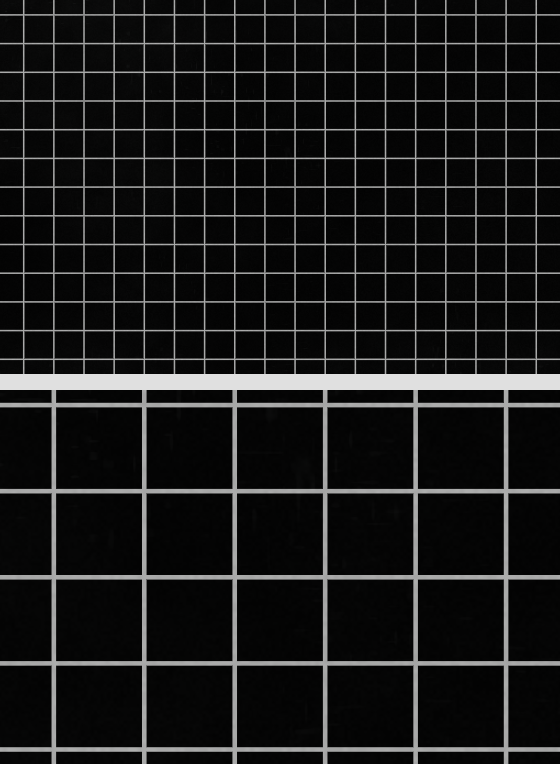
Top, the full canvas; bottom, a detail of the centre.
Reproduce this pattern procedurally as a WebGL 1 fragment shader.

```glsl
precision highp float;

// A pale, thin-ruled grid of slightly wide cells on a worn black board.
// The rules are box-filtered bands repeated along each axis; the wear is
// layered value noise: broad clouds, fine grain, dusty patches, scratches.

uniform vec2 u_resolution;

const vec2 BOARD = vec2(1.5, 1.0);          // board size, height = 1
const vec2 PITCH = vec2(0.08076, 0.07674);  // spacing of the rules
const vec2 FIRST = vec2(0.0635, 0.0393);    // first rule from lower left
const float RULE_WIDTH = 0.0041;
const vec3 RULE_COLOR = vec3(0.675, 0.677, 0.675);
const vec3 BOARD_TINT = vec3(0.98, 1.0, 0.99);

float hash(vec2 p) {
  vec3 q = fract(p.xyx * 0.1031);
  q += dot(q, q.yzx + 33.33);
  return fract((q.x + q.y) * q.z);
}

float valueNoise(vec2 p) {
  vec2 cell = floor(p);
  vec2 f = fract(p);
  f = f * f * (3.0 - 2.0 * f);
  float low = mix(hash(cell), hash(cell + vec2(1.0, 0.0)), f.x);
  float high = mix(hash(cell + vec2(0.0, 1.0)), hash(cell + 1.0), f.x);
  return mix(low, high, f.y);
}

float fbm(vec2 p) {
  float sum = 0.0;
  float weight = 0.5;
  for (int i = 0; i < 5; i++) {
    sum += weight * valueNoise(p);
    p = mat2(0.8, 0.6, -0.6, 0.8) * p * 2.03 + 17.3;
    weight *= 0.5;
  }
  return sum;
}

// Share of a pixel covered by the nearest of a set of evenly spaced bands.
float bandCoverage(float x, float first, float pitch, float width, float pixel) {
  float d = abs(mod(x - first + 0.5 * pitch, pitch) - 0.5 * pitch);
  float right = min(d + 0.5 * pixel, 0.5 * width);
  float left = max(d - 0.5 * pixel, -0.5 * width);
  return clamp((right - left) / pixel, 0.0, 1.0);
}

// Sparse thin marks: the crests of stretched noise inside random patches.
float scratches(vec2 p, vec2 stretch, float seed) {
  float crest = smoothstep(0.83, 0.98, valueNoise(p * stretch + seed));
  float patchMask = smoothstep(0.48, 0.72, fbm(p * 5.0 + seed));
  return crest * patchMask;
}

float boardShade(vec2 p) {
  float clouds = fbm(p * 3.2 + 4.0);
  float mottling = fbm(p * 22.0 + 31.0);
  float grain = valueNoise(p * 340.0);

  // Dust gathers at the upper left and along the top and bottom edges.
  float corner = exp(-4.0 * dot(p - vec2(0.28, 0.8), p - vec2(0.28, 0.8)));
  float edges = smoothstep(0.3, 0.5, abs(p.y - 0.5));
  float dust = 0.35 + 0.45 * corner + 0.3 * edges;

  float shade = 0.008 + 0.045 * dust * clouds * (0.5 + mottling);
  shade += 0.012 * (grain - 0.4) * (0.5 + clouds);
  shade += 0.045 * dust * scratches(p, vec2(150.0, 45.0), 8.0);
  shade += 0.035 * dust * scratches(p, vec2(60.0, 190.0), 53.0);
  return max(shade, 0.004);
}

void main() {
  vec2 p = gl_FragCoord.xy / u_resolution * BOARD;
  vec2 pixel = BOARD / u_resolution;

  float upright = bandCoverage(p.x, FIRST.x, PITCH.x, RULE_WIDTH, pixel.x);
  float level = bandCoverage(p.y, FIRST.y, PITCH.y, RULE_WIDTH, pixel.y);
  float rules = max(upright, level);

  // Slight unevenness in the paint of the rules.
  float paint = 0.95 + 0.06 * valueNoise(p * 240.0 + 9.0)
              + 0.05 * (fbm(p * 9.0 + 60.0) - 0.5);

  vec3 color = mix(BOARD_TINT * boardShade(p), RULE_COLOR * paint, rules);
  gl_FragColor = vec4(color, 1.0);
}
```
